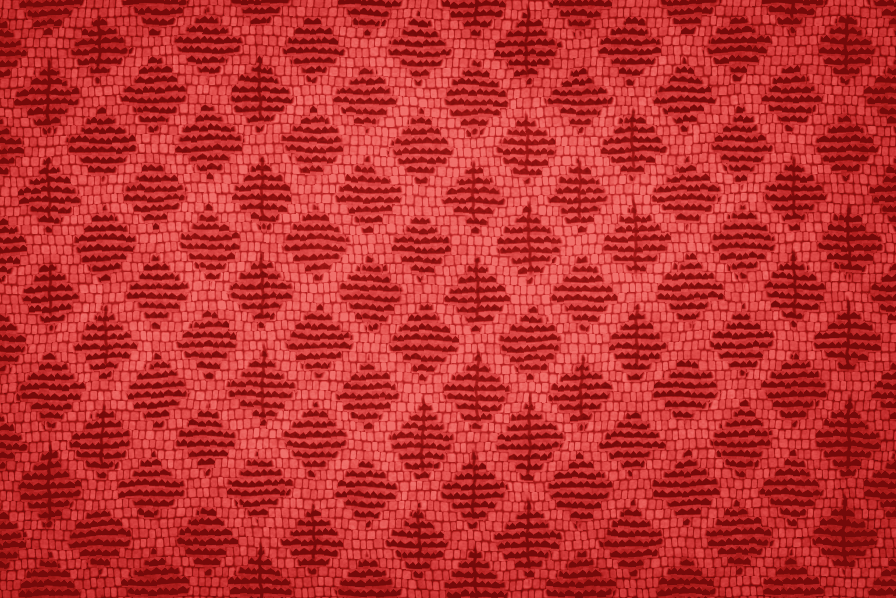
Write a WebGL 2 fragment shader that draws this texture.

```glsl
#version 300 es
precision highp float;
// Red terry cloth with staggered diamonds of flatter, ribbed weave.
// Every loop is a jittered rounded cell; diamonds swap raised loops for
// serrated grooves. One scalar shade is finally mapped onto a red ramp.

uniform vec2 u_resolution;
out vec4 outColor;

// Lengths are in canvas heights
const vec2 PERIOD = vec2(0.1780, 0.1645);      // diamond spacing in one lattice
const vec2 ORIGIN = vec2(0.171, 0.920);        // centre of one diamond
const vec2 DIAMOND = vec2(0.059, 0.063);       // half width, half height
const vec2 LOOP = PERIOD / vec2(14.0, 10.0);   // size of one yarn loop
const float POSITION_JITTER = 0.007;
const float SIZE_JITTER = 0.16;
const float SLIT_WIDTH = 0.0024;
const float SLIT_SHARE = 0.46;

// Shades index the ramp, 0 = darkest
const float PILE_SHADE = 4.85;
const float PILE_GAP = 2.0;
const float RIB_SHADE = 3.75;
const float GROOVE_SHADE = 0.65;
const float VIGNETTE = 2.1;
const float FUZZ = 1.1;
const vec2 LIGHT_CENTRE = vec2(0.47, 0.55);    // fraction of the canvas

const vec3 RAMP[6] = vec3[6](
    vec3(0.46, 0.04, 0.04), vec3(0.60, 0.08, 0.07), vec3(0.71, 0.13, 0.13),
    vec3(0.81, 0.22, 0.22), vec3(0.89, 0.32, 0.31), vec3(0.94, 0.44, 0.42));

float hash(vec2 p) {
    return fract(sin(dot(p, vec2(127.1, 311.7))) * 43758.55);
}

float valueNoise(vec2 p) {
    vec2 i = floor(p), f = fract(p);
    f = f * f * (3.0 - 2.0 * f);
    return mix(mix(hash(i), hash(i + vec2(1, 0)), f.x),
               mix(hash(i + vec2(0, 1)), hash(i + vec2(1, 1)), f.x), f.y);
}

// Slow drift of the cloth plus a small wobble of its rows
vec2 warp(vec2 p) {
    vec2 drift = 0.003 * sin(p.yx * vec2(9.0, 7.0) + vec2(0.4, 2.1));
    vec2 wobble = 0.0013 * sin(p.yx * vec2(61.0, 53.0) + 2.0 * sin(p * 23.0));
    return p + drift + wobble;
}

// x: diamond coverage, y: dark slit coverage, over both staggered lattices
vec2 diamonds(vec2 p, float rowCentre, float raggedness, float soft) {
    vec2 cover = vec2(0.0);
    for (int k = 0; k < 2; k++) {
        vec2 q = (p - ORIGIN) / PERIOD - 0.5 * float(k);
        vec2 id = floor(q + 0.5);
        vec2 seed = id + 37.0 * float(k);
        vec2 rnd = vec2(hash(seed), hash(seed + 11.3));
        vec2 d = (q - id) * PERIOD - POSITION_JITTER * (rnd - 0.5);
        vec2 size = DIAMOND * (1.0 + SIZE_JITTER * (rnd.yx - 0.5));

        // Edges step with the rows of loops
        vec2 stepped = abs(vec2(d.x, d.y + 0.75 * (rowCentre - p.y))) / size;
        float inside = 1.0 - stepped.x - stepped.y + raggedness;
        cover.x = max(cover.x, smoothstep(-0.05, 0.07, inside));

        // Some columns carry a slit running past the upper tip
        float chance = 0.5 * hash(vec2(seed.x, 4.7)) + 0.5 * hash(seed + 5.1);
        float reach = size.y * mix(0.75, 1.15, rnd.y);
        float slit = 1.0 - smoothstep(SLIT_WIDTH - soft, SLIT_WIDTH + soft,
                                      abs(d.x + 0.001 * sin(d.y * 190.0)));
        slit *= 1.0 - smoothstep(0.8, 1.0, abs(d.y - 0.012) / reach);
        cover.y = max(cover.y, slit * step(1.0 - SLIT_SHARE, chance));
    }
    return cover;
}

void main() {
    vec2 uv = gl_FragCoord.xy / u_resolution;
    vec2 p = gl_FragCoord.xy / u_resolution.y;
    float soft = max(1.0 / u_resolution.y, 0.0015);
    vec2 cloth = warp(p);

    // Yarn loops: rows slide at random, loop heights vary
    float row = floor(cloth.y / LOOP.y);
    vec2 grid = cloth / LOOP + vec2(hash(vec2(row, 3.1)), 0.0);
    grid.x += 0.16 * sin(grid.x * 1.7 + row * 2.3);
    vec2 cell = vec2(floor(grid.x), row);
    vec2 local = fract(grid) - 0.5;
    float tone = hash(cell + 7.7);
    local.y += 0.2 * (hash(cell) - 0.5);

    // Raised pile: rounded boxes with thin shadows between them
    vec2 corner = max(abs(local) - vec2(0.17, 0.21), 0.0);
    float gap = smoothstep(0.14, 0.40, length(corner));
    float pile = mix(PILE_SHADE + 0.9 * (tone - 0.5), PILE_GAP, gap);

    // Flat ribs: horizontal grooves with a sawtooth upper edge
    float tooth = abs(local.x) * 2.0;
    float groove = abs(local.y + 0.08 - 0.16 * (1.0 - tooth));
    float width = 0.17 + 0.15 * (1.0 - tooth) + 0.06 * (tone - 0.5);
    float edge = 0.7 * soft / LOOP.y + 0.03;
    float ribs = mix(GROOVE_SHADE, RIB_SHADE + 0.7 * (tone - 0.5),
                     smoothstep(width - edge, width + edge, groove));

    // Weave the two surfaces together
    vec2 cover = diamonds(cloth, (row + 0.5) * LOOP.y, 0.2 * (tone - 0.5), soft);
    float shade = mix(pile, ribs, cover.x);
    shade = mix(shade, GROOVE_SHADE, 0.8 * cover.y);

    // Fibre fuzz, uneven wear and darkened borders
    shade += FUZZ * (0.6 * valueNoise(p * 210.0) + 0.4 * valueNoise(p * 430.0) - 0.5);
    shade += 0.5 * (valueNoise(p * 9.0) - 0.5);
    shade -= VIGNETTE * smoothstep(0.18, 0.72, length(uv - LIGHT_CENTRE));

    shade = clamp(shade, 0.0, 4.999);
    int i = int(shade);
    outColor = vec4(mix(RAMP[i], RAMP[i + 1], fract(shade)), 1.0);
}
```
